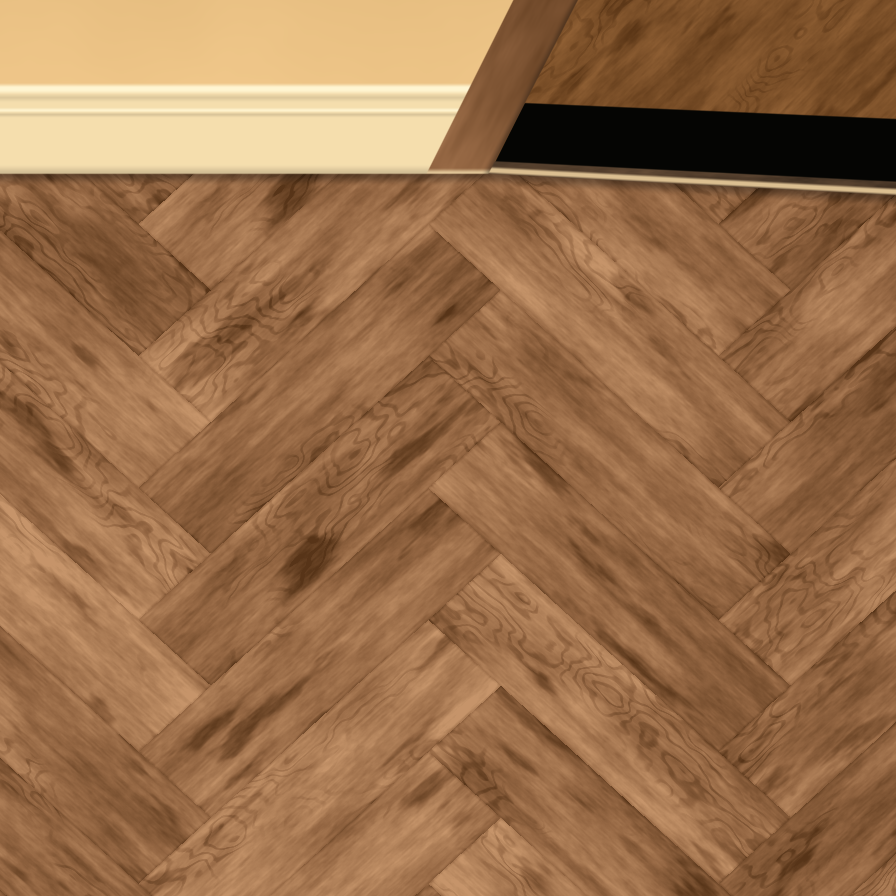
Give the GLSL for this texture, as a WebGL 1 fragment shader.

```glsl
precision highp float;
// Herringbone floor of brown oak planks below a cream wall with skirting,
// a slanted door frame and a black mat. Planks come from a 4:1 herringbone
// lattice; each one gets its own tone, streaks, rings and knots from noise.
uniform vec2 u_resolution;

const vec3 DARK_OAK = vec3(0.42, 0.27, 0.15);
const vec3 MID_OAK = vec3(0.58, 0.40, 0.26);
const vec3 LIGHT_OAK = vec3(0.73, 0.54, 0.38);
const vec3 WALL = vec3(0.93, 0.77, 0.53);
const vec3 SKIRTING = vec3(0.96, 0.87, 0.68);
const vec3 HIGHLIGHT = vec3(1.0, 0.96, 0.82);
const vec3 MAT = vec3(0.02, 0.02, 0.01);
const float PLANK_LENGTH = 4.0;

float hash(vec2 p) {
  p = fract(p * vec2(0.1031, 0.1137));
  p += dot(p, p.yx + 33.33);
  return fract((p.x + p.y) * p.x * 47.3);
}

float noise(vec2 p) {
  vec2 i = floor(p), f = fract(p);
  f = f * f * (3.0 - 2.0 * f);
  return mix(mix(hash(i), hash(i + vec2(1, 0)), f.x),
             mix(hash(i + vec2(0, 1)), hash(i + vec2(1, 1)), f.x), f.y);
}

float fbm(vec2 p) {
  float sum = 0.0, gain = 0.5;
  for (int i = 0; i < 4; i++) {
    sum += gain * noise(p);
    p = p * 2.03 + 17.1;
    gain *= 0.5;
  }
  return sum / 0.9375;
}

// 1 where d > 0, softened over about one pixel
float above(float d, float px) { return smoothstep(-px, px, d); }

// Soft line of a given half width around d = 0
float line(float d, float halfWidth, float px) {
  return 1.0 - smoothstep(halfWidth - px, halfWidth + px, abs(d));
}

vec3 oak(float tone) {
  vec3 c = mix(DARK_OAK, MID_OAK, clamp(tone * 2.0, -0.5, 1.0));
  return mix(c, LIGHT_OAK, clamp(tone * 2.0 - 1.0, 0.0, 1.3));
}

// Tone of the grain; p.x runs along the plank, p.y across it
float grain(vec2 p, vec2 seed) {
  vec2 q = p + 40.0 * vec2(hash(seed + 3.1), hash(seed + 8.7));
  float cloud = fbm(q * vec2(0.9, 2.2));
  float streak = fbm(q * vec2(1.3, 9.0) + cloud);
  float fiber = noise(q * vec2(7.0, 55.0)) - 0.5;
  float speck = fbm(q * vec2(14.0, 26.0)) - 0.5;
  float field = fbm(q * vec2(0.7, 1.5) + 5.0);
  float rings = smoothstep(0.2, 1.0, sin(field * 90.0 + streak * 5.0));
  float ringZone = smoothstep(0.48, 0.68, fbm(q * vec2(0.5, 1.8) + 21.0));
  float knot = smoothstep(0.62, 0.78, fbm(q * vec2(1.1, 4.5) + 60.0));
  float tone = 0.66 + 0.9 * (cloud - 0.5) + 0.75 * (streak - 0.5);
  tone += 0.16 * fiber + 0.25 * speck;
  return tone - 0.30 * rings * ringZone - 0.45 * knot;
}

// Herringbone lookup: xy = place on the plank (along, across), zw = plank id
vec4 herringbone(vec2 g) {
  vec2 cell = floor(g), f = fract(g);
  float k = floor(mod(cell.x - cell.y + 0.5, 2.0 * PLANK_LENGTH));
  if (k < PLANK_LENGTH) return vec4(f.x + k, f.y, cell.x - k, cell.y);
  float m = 2.0 * PLANK_LENGTH - 1.0 - k;
  return vec4(f.y + m, f.x, cell.x + 91.0, cell.y - m + 57.0);
}

vec3 plankFloor(vec2 uv, float px) {
  float across = (uv.x - 0.195) / 0.0809 - 0.5;
  float up = (uv.y - 0.2346) / 0.0736;
  vec4 plank = herringbone(0.5 * vec2(up + across, up - across));
  vec2 toEnd = min(plank.xy, vec2(PLANK_LENGTH, 1.0) - plank.xy);
  float seam = line(min(toEnd.x, toEnd.y), 0.012, max(px * 8.0, 0.018));
  float tone = grain(plank.xy, plank.zw) + 0.34 * (hash(plank.zw + 11.0) - 0.5);
  tone += 0.08 - 0.26 * smoothstep(0.55, 1.0, uv.x) - 0.14 * smoothstep(0.4, 0.8, uv.y);
  return oak(tone - 0.28 * seam);
}

vec3 wallAndSkirting(vec2 uv, float px) {
  vec3 wall = WALL + 0.03 * (fbm(uv * 7.0) - 0.5) - 0.25 * (uv.y - 0.93);
  vec3 c = mix(SKIRTING, wall, above(uv.y - 0.900, px));
  c *= 1.0 - 0.12 * line(uv.y - 0.891, 0.002, 0.004);
  c = mix(c, HIGHLIGHT, line(uv.y - 0.901, 0.004, 0.003));
  c *= 1.0 - 0.16 * line(uv.y - 0.872, 0.001, 0.003);
  c = mix(c, HIGHLIGHT, line(uv.y - 0.877, 0.0015, 0.002));
  return c * (1.0 - 0.15 * smoothstep(0.817, 0.806, uv.y));
}

// Dark wood beyond the doorway, with the mat and its threshold strip
vec3 doorway(vec2 uv, float floorTop, float px) {
  float tone = grain(vec2(uv.x + uv.y, uv.y - uv.x) * 7.0, vec2(5.0, 9.0));
  vec3 c = oak(tone * 0.6 - 0.14) * vec3(1.0, 0.97, 0.82);
  float matBottom = 0.820 - 0.051 * (uv.x - 0.553);
  float matTop = 0.885 - 0.043 * (uv.x - 0.586);
  float matLeft = 0.553 + 0.5 * (uv.y - 0.820);
  c = mix(c, MAT, above(matTop - uv.y, px) * above(uv.x - matLeft, px));
  vec3 strip = vec3(0.32, 0.24, 0.17) * (0.7 + 0.6 * fbm(uv * vec2(30.0, 120.0)));
  c = mix(c, strip, above(matBottom - uv.y, px));
  return mix(c, vec3(0.86, 0.75, 0.57), line(uv.y - floorTop - 0.004, 0.003, 0.002));
}

void main() {
  vec2 uv = gl_FragCoord.xy / u_resolution;
  float px = 1.0 / min(u_resolution.x, u_resolution.y);
  float floorTop = 0.806 - 0.053 * max(uv.x - 0.547, 0.0);
  float frameLeft = 0.573 - 0.50 * (1.0 - uv.y);
  float frameRight = 0.645 - 0.515 * (1.0 - uv.y);

  // Door frame: brown wood, paler along its foot and left edge
  float frameTone = 0.15 + 0.5 * (fbm(vec2((uv.x - frameLeft) * 50.0, uv.y * 14.0)) - 0.5);
  vec3 frame = oak(frameTone + 0.35 * smoothstep(0.93, 0.82, uv.y));
  frame = mix(frame, SKIRTING, 0.8 * line(uv.y - 0.807, 0.003, 0.003));
  frame *= 1.0 - 0.4 * line(uv.x - frameRight, 0.003, 0.006);

  vec3 back = mix(wallAndSkirting(uv, px), frame, above(uv.x - frameLeft, px));
  back = mix(back, doorway(uv, floorTop, px), above(uv.x - frameRight, px));
  vec3 planks = plankFloor(uv, px);
  planks *= 1.0 - 0.35 * smoothstep(0.014, 0.0, floorTop - uv.y);
  gl_FragColor = vec4(mix(planks, back, above(uv.y - floorTop, px)), 1.0);
}
```
